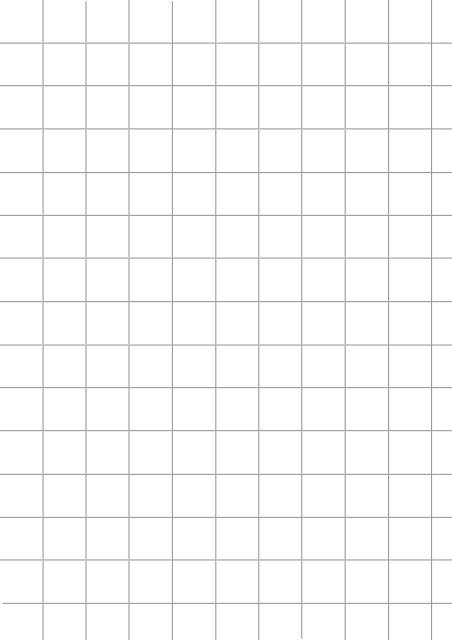
This pattern is drawn by a WebGL 2 fragment shader. Its source:

```glsl
#version 300 es
precision highp float;
// Plain white sheet ruled with a thin grey square grid, slightly uneven by line.

uniform vec2 u_resolution;
out vec4 outColor;

const float TAU = 6.28318531;
const vec3 PAPER = vec3(1.0);
const vec3 INK = vec3(0.60);
const vec2 CELL = vec2(0.06749, 0.06738); // spacing, in sheet heights
const float LINE_WIDTH = 0.0017;

// Small placement drift of line n: mean shift plus a wave.
float drift(float n, float shift, float amount, float period, float phase) {
  return shift + amount * cos(TAU * (n - phase) / period);
}

// Share of a pixel, centred at d, covered by a band of the given width.
float bandCoverage(float d, float width, float pixel) {
  float high = min(d + 0.5 * pixel, 0.5 * width);
  float low = max(d - 0.5 * pixel, -0.5 * width);
  return max(high - low, 0.0) / pixel;
}

// Smooth visibility of a stroke beyond its starting point.
float after(float start, float position, float pixel) {
  return clamp((position - start) / pixel + 0.5, 0.0, 1.0);
}

void main() {
  // Sheet coordinates: x to the right, y down from the top edge.
  float pixel = 1.0 / u_resolution.y;
  vec2 p = vec2(gl_FragCoord.x, u_resolution.y - gl_FragCoord.y) * pixel;
  vec2 n = floor(p / CELL + 0.5);

  // Nearest column line and row line.
  vec2 center = n * CELL;
  center.x += drift(n.x, -0.00059, -0.00035, 4.0, 3.0);
  center.y += drift(n.y, -0.00046, -0.00059, 3.6, 6.0);
  float column = bandCoverage(p.x - center.x, LINE_WIDTH, pixel) * step(0.5, n.x);
  float row = bandCoverage(p.y - center.y, LINE_WIDTH, pixel) * step(0.5, n.y);

  // A few strokes stop just short of the sheet edge.
  if (n.x == 2.0 || n.x == 4.0) column *= after(0.002, p.y, pixel);
  if (n.x == 7.0) column *= after(0.002, 1.0 - p.y, pixel);
  if (n.y == 14.0) row *= after(0.004, p.x, pixel);

  outColor = vec4(mix(PAPER, INK, max(column, row)), 1.0);
}
```
